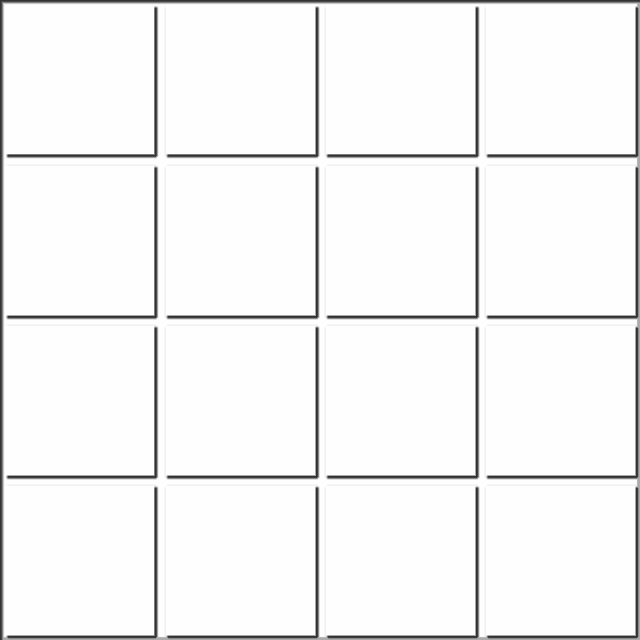
Reproduce this pattern procedurally as a three.js fragment shader.

```glsl
// White square tiles in a four by four grid, each with a soft dark edge at its right and bottom.
varying vec2 vUv;

const float CELLS = 4.0;             // repeats across and down
const float UNIT = 1.0 / 192.0;      // fine unit, as a fraction of one cell
const float EDGE_AT = 188.2 * UNIT;  // centre of the dark edge within a cell
const float FIRST_SHIFT = 1.5 * UNIT; // the first edge sits slightly earlier
const float EDGE_START = 8.5 * UNIT; // where an edge begins along its length
const float GLINT_AT = 6.2 * UNIT;   // faint line at the left and top of a tile
const float GLINT_HALF = 1.6 * UNIT;
const float RIM_WIDTH = 6.0 * UNIT;  // dark rim at the left and top of the canvas
const float END_RIM = 3.5 * UNIT;    // grey rim at the right and bottom

const vec3 PAPER = vec3(0.998);
const vec3 INK = vec3(0.14, 0.14, 0.145);
const float EDGE_DEPTH = 0.94;
const float GLINT_DEPTH = 0.075;
const float RIM_DEPTH = 0.93;
const float END_DEPTH = 0.38;

// Smooth rise from a to b, never narrower than one pixel.
float rise(float a, float b, float x, float pixel) {
  float halfWidth = 0.5 * max(b - a, pixel);
  float middle = 0.5 * (a + b);
  return smoothstep(middle - halfWidth, middle + halfWidth, x);
}

// Position of the dark edge in the cell with this index.
float edgePosition(float index) {
  return EDGE_AT - FIRST_SHIFT * (1.0 - step(0.5, index));
}

// Shade of the edge and faint line that cross one axis and run along the other.
float tileSide(float across, float along, float pixel) {
  float u = fract(across);
  float v = fract(along);
  float d = u - edgePosition(floor(across));
  float end = edgePosition(floor(along));

  // Steep on the tile side, with a longer shadow on the gap side.
  float edge = rise(-2.6 * UNIT, -0.4 * UNIT, d, pixel)
             * (1.0 - rise(0.2 * UNIT, 4.2 * UNIT, d, pixel));
  float span = rise(EDGE_START - 2.2 * UNIT, EDGE_START + 2.2 * UNIT, v, pixel)
             * (1.0 - rise(end, end + 2.5 * UNIT, v, pixel));

  // The outermost faint line is hidden by the canvas rim.
  float glint = 1.0 - rise(0.0, GLINT_HALF, abs(u - GLINT_AT), pixel);
  glint *= step(1.0, across);
  return max(edge * EDGE_DEPTH, glint * GLINT_DEPTH) * span;
}

// Dark rim at the start of an axis and lighter grey rim at its end.
float canvasRim(float across, float pixel) {
  float start = 1.0 - rise(0.8 * UNIT, RIM_WIDTH, across, pixel);
  float end = 1.0 - rise(END_RIM - UNIT, END_RIM + UNIT, CELLS - across, pixel);
  return max(start * RIM_DEPTH, end * END_DEPTH);
}

void main() {
  // Cells are counted from the upper left.
  vec2 grid = vec2(vUv.x, 1.0 - vUv.y) * CELLS;
  float pixel = CELLS * fwidth(vUv.x);

  float sides = max(tileSide(grid.x, grid.y, pixel), tileSide(grid.y, grid.x, pixel));
  float rim = max(canvasRim(grid.x, pixel), canvasRim(grid.y, pixel));

  gl_FragColor = vec4(mix(PAPER, INK, max(sides, rim)), 1.0);
}
```
